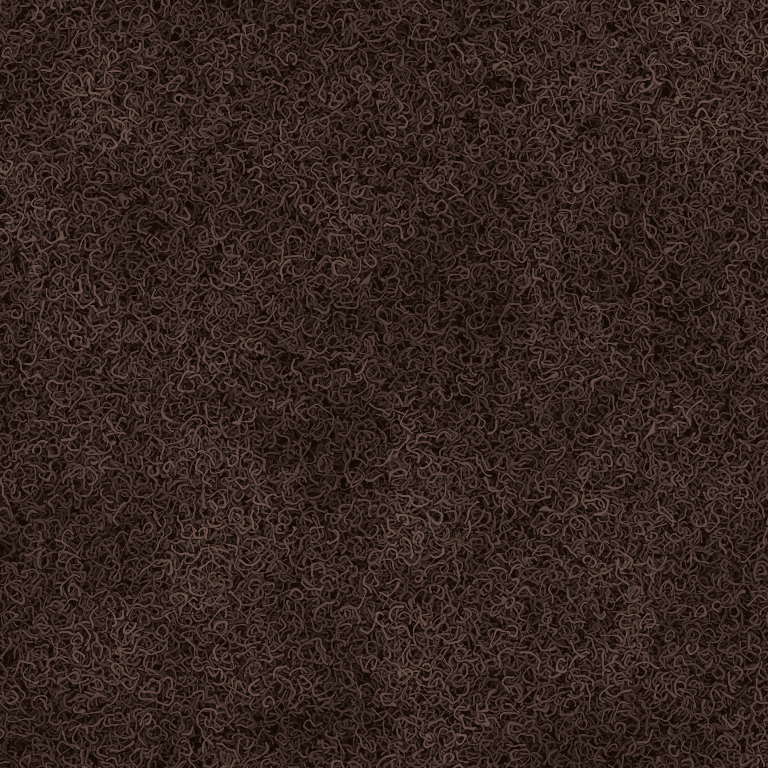
Write a WebGL 1 fragment shader that draws this texture.

```glsl
precision highp float;
uniform vec2 u_resolution;

const int LAYERS = 15;

float hash(vec2 p) {
  return fract(sin(dot(p, vec2(127.1, 311.7))) * 43758.5453);
}

vec4 hash4(vec2 p) {
  return fract(sin(dot(p, vec2(127.1, 311.7)) + vec4(0.0, 1.7, 3.1, 4.9)) * 43758.5453);
}

float noise(vec2 p) {
  vec2 i = floor(p), f = fract(p);
  f = f * f * (3.0 - 2.0 * f);
  return mix(mix(hash(i), hash(i + vec2(1.0, 0.0)), f.x),
             mix(hash(i + vec2(0.0, 1.0)), hash(i + vec2(1.0, 1.0)), f.x), f.y);
}

// Distance to an arc whose midpoint is the origin, bulging along dir
float arcDistance(vec2 p, vec2 dir, float radius, float halfAngle) {
  vec2 q = p + dir * radius;
  q = vec2(abs(q.y * dir.x - q.x * dir.y), dot(q, dir));
  vec2 tip = vec2(sin(halfAngle), cos(halfAngle));
  return tip.y * q.x > tip.x * q.y ? length(q - tip * radius)
                                   : abs(length(q) - radius);
}

// Lays one sheet of curled fibres, with soft shadows, over the tone below
float layFibres(float tone, vec2 p, float seed, float height, float clump, float pixel) {
  vec2 cell = floor(p);
  for (int y = -1; y <= 1; y++) {
    for (int x = -1; x <= 1; x++) {
      vec2 id = cell + vec2(float(x), float(y));
      vec4 place = hash4(id + seed * 17.3);
      vec4 shape = hash4(id + seed * 29.7 + 71.9);
      float angle = 6.2832 * place.z;
      float radius = mix(0.28, 1.3, shape.x * shape.x);
      float halfAngle = min(mix(0.4, 0.9, shape.y) / radius, 2.5);
      float d = arcDistance(p - id - place.xy, vec2(cos(angle), sin(angle)), radius, halfAngle);

      float width = mix(0.042, 0.068, shape.z);
      float fibre = 1.0 - smoothstep(width - 0.5 * pixel, width + 0.5 * pixel, d);
      float shadow = 1.0 - smoothstep(width, width + 0.17, d);
      float shade = 0.04 + 0.88 * height + 0.4 * (shape.w - 0.5) + clump;
      tone *= 1.0 - 0.32 * shadow;
      tone = mix(tone, max(shade, 0.0), 0.94 * fibre);
    }
  }
  return tone;
}

void main() {
  vec2 uv = gl_FragCoord.xy / u_resolution.y;
  float pixel = 44.0 / u_resolution.y;

  // Broad matted patches
  float clump = 0.26 * (noise(uv * 7.0) - 0.5) + 0.24 * (noise(uv * 17.0 + 31.0) - 0.5);

  // Stacked sheets, deep to near, each turned and gently bent
  float tone = 0.04;
  for (int i = 0; i < LAYERS; i++) {
    float seed = float(i) + 1.0;
    float turn = seed * 2.4;
    vec2 p = mat2(cos(turn), sin(turn), -sin(turn), cos(turn)) * uv * 44.0 + seed * 7.31;
    p += 0.09 * sin(p.yx * 3.7 + seed) + 0.05 * sin(p.yx * 7.9 + p * 2.3);
    tone = layFibres(tone, p, seed, float(i) / float(LAYERS - 1), clump, pixel);
  }

  vec3 deepBrown = vec3(0.07, 0.03, 0.015);
  vec3 fibreBrown = vec3(0.39, 0.30, 0.27);
  gl_FragColor = vec4(mix(deepBrown, fibreBrown, clamp(tone, 0.0, 1.1)), 1.0);
}
```
